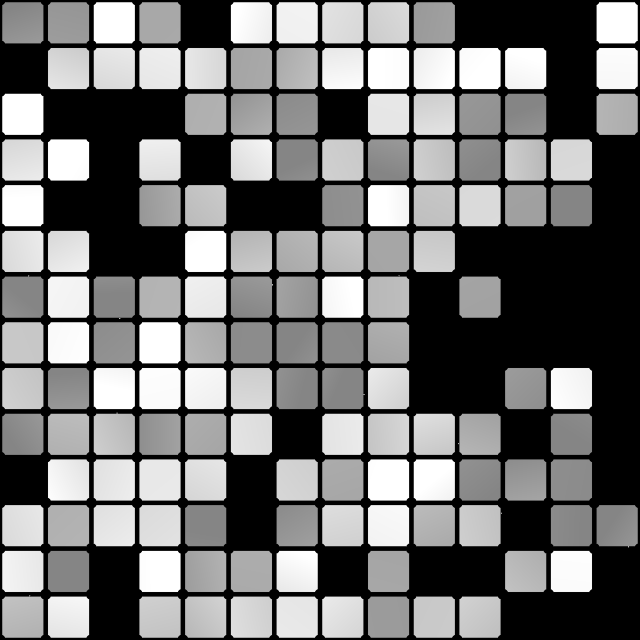
Write a three.js fragment shader that draws this pattern.

```glsl
varying vec2 vUv;

const float TILES = 14.0;
const float HALF_TILE = 0.45;
const float NOTCH_RADIUS = 0.122;
const float DARKEST = 0.52;

float hash(vec2 p, float seed) {
  vec3 q = fract(vec3(p.xyx) * 0.1031 + seed * 0.137);
  q += dot(q, q.yzx + 33.33);
  return fract((q.x + q.y) * q.z);
}

float coverage(float dist, float blur) {
  return 1.0 - smoothstep(-0.5 * blur, 0.5 * blur, dist);
}

// Square whose corners are bitten off by the round grid joints
float notchedSquare(vec2 p, float halfSize, float notch) {
  vec2 a = abs(p);
  float square = max(a.x, a.y) - halfSize;
  float joint = notch - length(a - 0.5);
  return max(square, joint);
}

// Chance of a missing tile, higher along the right side
float emptyChance(vec2 cell) {
  float lastColumn = step(12.5, cell.x) * step(cell.y, 9.5);
  float patchArea = 1.0 - smoothstep(1.2, 2.4, length(cell - vec2(12.0, 7.0)));
  return mix(0.24, 0.97, max(lastColumn, patchArea));
}

// Grey level of a tile with a faint slope in a random direction
float tileShade(vec2 cell, vec2 p) {
  float level = DARKEST - 0.02 + 0.53 * hash(cell, 2.0);
  float angle = 6.2832 * hash(cell, 3.0);
  float slope = 0.1 * hash(cell, 4.0);
  float shade = level + slope * dot(p, vec2(cos(angle), sin(angle)));
  return clamp(shade, DARKEST, 1.0);
}

// Rare tiny chip on one of the four tile edges
float chip(vec2 cell, vec2 p, float blur) {
  float along = 0.7 * (hash(cell, 5.0) - 0.5);
  float side = hash(cell, 6.0) < 0.5 ? -1.0 : 1.0;
  vec2 center = vec2(along, side * (HALF_TILE + 0.012));
  if (hash(cell, 7.0) < 0.5) center = center.yx;
  float present = step(hash(cell, 8.0), 0.07);
  return present * coverage(length(p - center) - 0.012, blur);
}

void main() {
  vec2 grid = vUv * TILES;
  vec2 cell = floor(grid);
  vec2 p = fract(grid) - 0.5;
  float blur = 1.2 * max(fwidth(grid.x), fwidth(grid.y));

  float filled = step(emptyChance(cell), hash(cell, 1.0));
  float tile = coverage(notchedSquare(p, HALF_TILE, NOTCH_RADIUS), blur);
  float shade = tileShade(cell, p) * tile;
  shade = max(shade, chip(cell, p, blur));

  gl_FragColor = vec4(vec3(shade * filled), 1.0);
}
```
